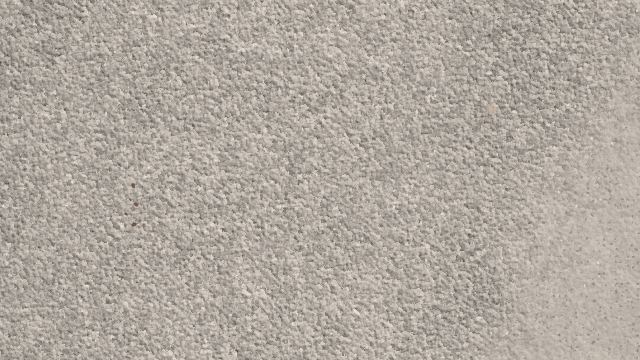
A WebGL 2 fragment shader for this texture:

```glsl
#version 300 es
precision highp float;
// Weathered sand-grey roughcast: lit ragged grains, a worn smooth corner, chips and rust flecks.

#define GRAIN_FREQ 84.0
#define FACET_FREQ 76.0
#define RELIEF 0.155
#define FACET_CONTRAST 0.135
#define BASE_TONE 0.664
#define WORN_TONE 0.71
#define LIGHT_DIR vec2(0.60, 0.80)
#define SAND_TINT vec3(1.048, 1.0, 0.947)
#define CHIP_COLOR vec3(0.93, 0.91, 0.88)
#define SLATE_COLOR vec3(0.51, 0.50, 0.52)
#define PIT_COLOR vec3(0.47, 0.44, 0.42)
#define RUST_COLOR vec3(0.40, 0.27, 0.19)

uniform vec2 u_resolution;
out vec4 fragColor;

const float TAU = 6.28319;

vec2 hash2(vec2 p) {
    vec3 q = fract(p.xyx * vec3(0.1031, 0.1030, 0.0973));
    q += dot(q, q.yzx + 33.33);
    return fract((q.xx + q.yz) * q.zy);
}

float cornerSlope(vec2 cell, vec2 offset) {
    float angle = TAU * hash2(cell).x;
    return dot(vec2(cos(angle), sin(angle)), offset);
}

float gradientNoise(vec2 p) {
    vec2 i = floor(p), f = fract(p);
    vec2 w = f * f * f * (f * (f * 6.0 - 15.0) + 10.0);
    vec2 e = vec2(1.0, 0.0);
    float low = mix(cornerSlope(i, f), cornerSlope(i + e, f - e), w.x);
    float high = mix(cornerSlope(i + e.yx, f - e.yx), cornerSlope(i + 1.0, f - 1.0), w.x);
    return mix(low, high, w.y);
}

// Surface height: grains with finer grit, turned off the grid axes
float grainHeight(vec2 p) {
    vec2 turned = mat2(0.8, 0.6, -0.6, 0.8) * p;
    return gradientNoise(turned) + 0.5 * gradientNoise(p * 1.9 + 37.0);
}

// Angular grains: x = tone from tilt and own shade, y = depth of the gaps between them
vec2 facets(vec2 p) {
    float nearest = 9.0, second = 9.0, tone = 0.0;
    for (int k = 0; k < 9; k++) {
        vec2 cell = floor(p) + vec2(k % 3, k / 3) - 1.0;
        vec2 d = p - cell - hash2(cell + 17.0);
        float dist = length(d);
        second = min(second, max(nearest, dist));
        if (dist < nearest) tone = 1.1 * (hash2(cell + 91.0).x - 0.5) + 0.9 * dot(d, LIGHT_DIR);
        nearest = min(nearest, dist);
    }
    return vec2(tone, 1.0 - smoothstep(0.0, 0.22, second - nearest));
}

// Coverage of randomly turned oval chips; share is the fraction of cells filled
float chips(vec2 p, float freq, float share, float radius, float seed) {
    vec2 cell = floor(p * freq) + seed;
    vec2 pick = hash2(cell + 51.0);
    vec2 d = fract(p * freq) - mix(vec2(radius), vec2(1.0 - radius), hash2(cell));
    float angle = TAU * pick.y;
    d = mat2(cos(angle), sin(angle), -sin(angle), cos(angle)) * d;
    float edge = freq / u_resolution.y;
    float dist = length(d * vec2(1.0, 1.6)) - radius * mix(0.5, 1.0, fract(pick.y * 7.3));
    return step(pick.x, share) * (1.0 - smoothstep(-edge, edge, dist));
}

void main() {
    vec2 p = gl_FragCoord.xy / u_resolution.y;
    vec2 uv = gl_FragCoord.xy / u_resolution;

    // Broad stains and the worn region at the lower right
    float broad = gradientNoise(p * 3.1 + 11.0) + 0.6 * gradientNoise(p * 8.0 + 23.0);
    float blotch = gradientNoise(p * 20.0 + 5.0);
    float border = uv.x - 0.74 - 0.26 * uv.y + 0.05 * broad + 0.07 * blotch;
    float worn = smoothstep(-0.07, 0.10, border);
    float rough = mix(1.0 + 0.3 * blotch - 0.15 * broad, 0.32, worn);

    // Relief lit from one side, with deeper shadows than highlights
    vec2 g = p * GRAIN_FREQ;
    vec2 toLight = LIGHT_DIR * 0.25;
    float slope = grainHeight(g - toLight) - grainHeight(g + toLight);
    slope -= 0.6 * max(-slope - 0.3, 0.0);
    vec2 ragged = vec2(gradientNoise(p * 120.0), gradientNoise(p * 120.0 + 61.0));
    vec2 facet = facets(p * FACET_FREQ + 0.6 * ragged);
    float grain = slope * RELIEF + 0.07 * grainHeight(g + 7.0);
    grain = rough * (grain + facet.x * FACET_CONTRAST - 0.04 * (facet.y - 0.35));
    grain -= 0.3 * max(grain - 0.08, 0.0);

    // Tone of the cement
    float tone = mix(BASE_TONE, WORN_TONE, worn) + grain;
    tone += 0.032 * broad + 0.028 * blotch;
    tone -= 0.028 * (1.0 - smoothstep(0.0, 0.35, uv.x));
    tone -= 0.02 * smoothstep(0.5, 0.85, uv.x) * (1.0 - worn);
    vec3 color = tone * SAND_TINT;

    // One faint warm stain near the upper right
    float stain = length((p - vec2(1.365, 0.70)) * vec2(1.0, 0.8)) + 0.012 * blotch;
    color = mix(color, vec3(0.79, 0.71, 0.63), 0.6 * (1.0 - smoothstep(0.006, 0.022, stain)));

    // Slate stones mostly to the left, pits in the worn part, pale chips everywhere
    float slateShare = mix(0.20, 0.05, smoothstep(0.0, 0.6, uv.x));
    color = mix(color, SLATE_COLOR + 0.6 * grain, 0.6 * chips(p, 50.0, slateShare, 0.32, 3.0));
    color = mix(color, PIT_COLOR, 0.65 * worn * chips(p, 64.0, 0.28, 0.26, 131.0));
    color = mix(color, CHIP_COLOR, 0.85 * chips(p, 46.0, 0.05, 0.20, 257.0));

    // A small cluster of rust flecks on the left
    float cluster = 1.0 - smoothstep(0.05, 0.09, length(p - vec2(0.36, 0.43)));
    color = mix(color, RUST_COLOR, 0.85 * cluster * chips(p, 36.0, 0.28, 0.28, 409.0));

    fragColor = vec4(clamp(color, 0.0, 1.0), 1.0);
}
```
